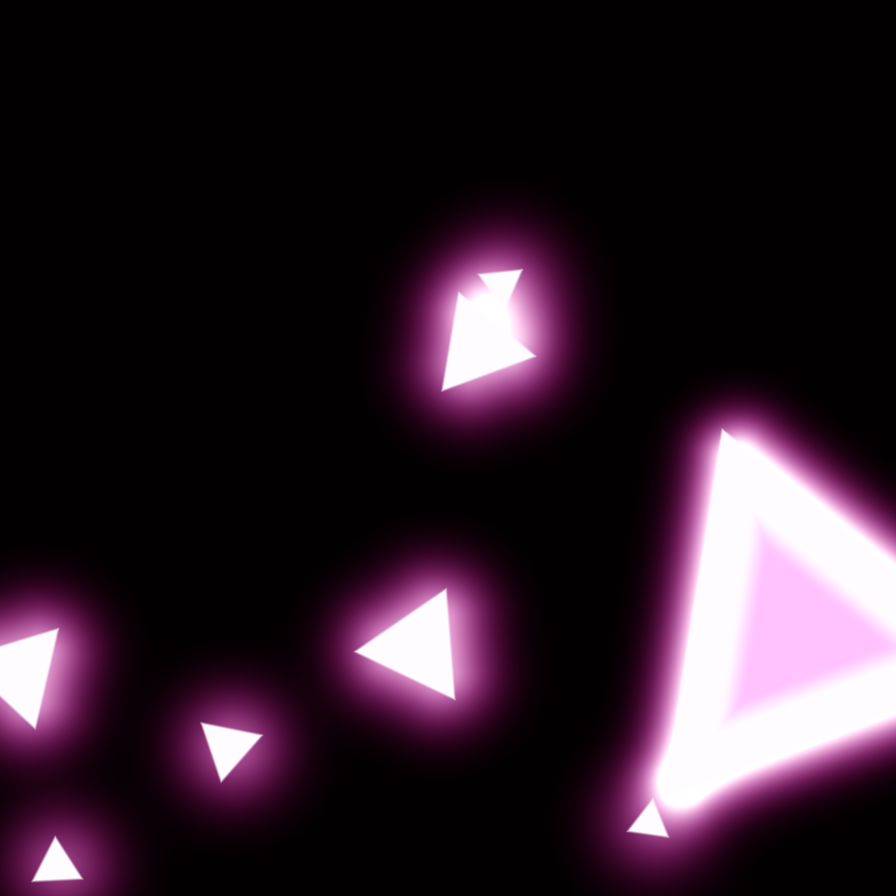
Give the GLSL for this background, as a three.js fragment shader.

```glsl
// Glowing white triangles scattered over black, one large with a pink heart.
// Each is an equilateral distance field; a smaller inset copy feeds a soft
// bloom, and the summed bloom is graded from black through magenta to white.
varying vec2 vUv;

const float THIRD_TURN = 2.0943951;

// Signed distance to an equilateral triangle with one corner at the given angle
float triangleDistance(vec2 p, float radius, float angle) {
  float a = mod(atan(p.y, p.x) - angle, THIRD_TURN) - 0.5 * THIRD_TURN;
  vec2 q = length(p) * vec2(cos(a), abs(sin(a)));
  q -= radius * vec2(0.5, 0.8660254);
  return q.x < 0.0 ? q.x : length(vec2(q.x, max(q.y, 0.0)));
}

// Bloom around a triangle: weaker for small ones, rounded at the corners
float bloom(vec2 p, float radius, float angle) {
  float d = max(triangleDistance(p, max(radius - 0.04, 0.0), angle), 0.0);
  float reach = d / (0.065 - 0.055 * radius);
  return 1.2 * (1.0 - exp(-radius / 0.055)) * exp(-reach * reach);
}

void main() {
  // Large triangle
  vec2 p = vUv - vec2(0.892, 0.295);
  float large = triangleDistance(p, 0.242, -0.16);
  float nearest = large;
  float glow = bloom(p - vec2(0.005, 0.0), 0.242, -0.16);

  // Small triangles along a wavering path with a hump
  for (int n = 0; n < 7; n++) {
    float i = float(n);
    float hump = exp(-(i - 4.35) * (i - 4.35));
    vec2 center = vec2(0.02 + 0.123 * i - 0.08 * sin(1.5 * i),
                       0.13 + 0.12 * cos(2.5 * i) + 0.66 * hump);
    float radius = 0.057 - 0.002 * i + 0.025 * cos(1.5 * (i - 3.4));
    float angle = 0.82 + 0.8 * i;
    p = vUv - center;
    nearest = min(nearest, triangleDistance(p, radius, angle));
    glow += bloom(p - vec2(0.005, 0.0), radius, angle);
  }

  // Grade the bloom, then lay the solid faces and the pink heart over it
  vec3 color = vec3(1.1, 1.0, 1.05) * pow(vec3(glow), vec3(1.0, 2.3, 1.18));
  color = clamp(color, vec3(0.008, 0.0, 0.003), vec3(1.0));
  color = mix(color, vec3(1.0, 0.99, 1.0), 1.0 - smoothstep(-0.002, 0.002, nearest));
  color = mix(color, vec3(1.0, 0.76, 1.0), smoothstep(0.045, 0.075, -large));
  gl_FragColor = vec4(color, 1.0);
}
```
